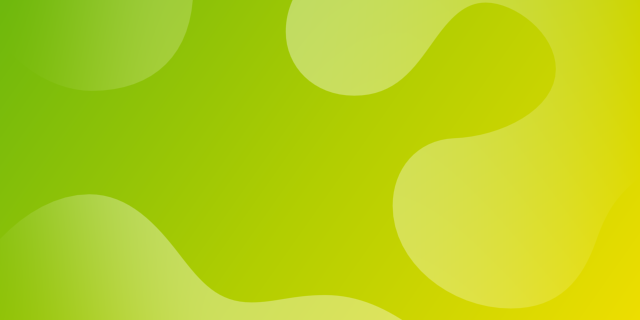
Reproduce this background procedurally as a WebGL 1 fragment shader.

```glsl
precision highp float;
// Soft wavy backdrop: a diagonal green-to-yellow gradient under three
// translucent white blobs. Each blob is outlined by chained cubic Bezier
// curves, giving a signed distance, and is faded by its own gradient.

uniform vec2 u_resolution;

const vec3 LEAF_GREEN = vec3(0.43, 0.72, 0.05);
const vec3 LIME = vec3(0.69, 0.805, 0.005);
const vec3 LEMON = vec3(0.93, 0.87, 0.0);
const int CURVE_STEPS = 16;

// Outline drawn so far: pen position, nearest distance, and the side
// of the outline (1.0 outside, -1.0 inside) by crossing parity.
struct Path {
  vec2 pen;
  float dist;
  float side;
};

Path startPath(vec2 start) {
  return Path(start, 10.0, 1.0);
}

vec2 bezier(vec2 a, vec2 b, vec2 c, vec2 d, float t) {
  float s = 1.0 - t;
  return s * s * s * a + 3.0 * s * t * (s * b + t * c) + t * t * t * d;
}

float segmentDistance(vec2 p, vec2 a, vec2 b) {
  vec2 edge = b - a;
  float h = clamp(dot(p - a, edge) / max(dot(edge, edge), 1e-8), 0.0, 1.0);
  return length(p - a - h * edge);
}

// Extends the path by a curve; outline ends lie beyond the canvas,
// so a ray cast to the left needs no closing edge.
void curveTo(inout Path path, vec2 p, vec2 c1, vec2 c2, vec2 end) {
  vec2 a = path.pen;
  for (int i = 1; i <= CURVE_STEPS; i++) {
    vec2 b = bezier(path.pen, c1, c2, end, float(i) / float(CURVE_STEPS));
    path.dist = min(path.dist, segmentDistance(p, a, b));
    if ((a.y > p.y) != (b.y > p.y)) {
      float crossing = a.x + (b.x - a.x) * (p.y - a.y) / (b.y - a.y);
      if (crossing < p.x) path.side = -path.side;
    }
    a = b;
  }
  path.pen = end;
}

float coverage(Path path, float pixel) {
  return 1.0 - smoothstep(-0.75 * pixel, 0.75 * pixel, path.dist * path.side);
}

// Blob in the upper left corner
float cornerBlob(vec2 p, float pixel) {
  Path path = startPath(vec2(0.604, 1.039));
  curveTo(path, p, vec2(0.604, 0.831), vec2(0.482, 0.716), vec2(0.286, 0.716));
  curveTo(path, p, vec2(0.156, 0.716), vec2(-0.026, 0.818), vec2(-0.078, 1.052));
  return coverage(path, pixel);
}

// Hill rising from the lower left edge
float hill(vec2 p, float pixel) {
  Path path = startPath(vec2(-0.156, -0.042));
  curveTo(path, p, vec2(-0.117, 0.167), vec2(0.078, 0.393), vec2(0.279, 0.393));
  curveTo(path, p, vec2(0.404, 0.393), vec2(0.490, 0.297), vec2(0.560, 0.206));
  curveTo(path, p, vec2(0.630, 0.115), vec2(0.682, 0.055), vec2(0.786, 0.055));
  curveTo(path, p, vec2(0.859, 0.055), vec2(0.917, 0.078), vec2(1.016, 0.078));
  curveTo(path, p, vec2(1.120, 0.078), vec2(1.211, 0.036), vec2(1.302, -0.031));
  return coverage(path, pixel);
}

// Winding wave on the right with two rounded lobes
float wave(vec2 p, float pixel) {
  Path path = startPath(vec2(0.943, 1.052));
  curveTo(path, p, vec2(0.909, 1.0), vec2(0.893, 0.953), vec2(0.893, 0.901));
  curveTo(path, p, vec2(0.893, 0.792), vec2(0.979, 0.701), vec2(1.107, 0.701));
  curveTo(path, p, vec2(1.237, 0.701), vec2(1.294, 0.786), vec2(1.354, 0.870));
  curveTo(path, p, vec2(1.406, 0.943), vec2(1.451, 0.992), vec2(1.518, 0.992));
  curveTo(path, p, vec2(1.609, 0.992), vec2(1.737, 0.896), vec2(1.737, 0.784));
  curveTo(path, p, vec2(1.737, 0.656), vec2(1.563, 0.573), vec2(1.419, 0.568));
  curveTo(path, p, vec2(1.302, 0.563), vec2(1.227, 0.471), vec2(1.227, 0.357));
  curveTo(path, p, vec2(1.227, 0.180), vec2(1.406, 0.036), vec2(1.596, 0.036));
  curveTo(path, p, vec2(1.750, 0.036), vec2(1.820, 0.128), vec2(1.862, 0.245));
  curveTo(path, p, vec2(1.901, 0.357), vec2(1.940, 0.414), vec2(2.083, 0.505));
  return coverage(path, pixel);
}

vec3 diagonalGradient(vec2 p) {
  float t = 0.37 * p.x + 0.26 * (1.0 - p.y);
  vec3 color = mix(LEAF_GREEN, LIME, clamp(2.0 * t, 0.0, 1.0));
  return mix(color, LEMON, clamp(2.0 * t - 1.0, 0.0, 1.0));
}

void main() {
  vec2 p = gl_FragCoord.xy / u_resolution.y;
  float pixel = 1.0 / u_resolution.y;

  // Opacity of each blob across the canvas
  float cornerFade = 0.2 * smoothstep(0.0, 0.55, p.x);
  float hillFade = 0.36 * smoothstep(-0.05, 0.7, p.x + 0.4 * p.y);
  float waveReach = clamp((p.x - 0.9) / 1.1, 0.0, 1.0);
  float waveFade = 0.37 * (1.0 - waveReach * waveReach);

  vec3 color = diagonalGradient(p);
  color = mix(color, vec3(1.0), cornerFade * cornerBlob(p, pixel));
  color = mix(color, vec3(1.0), hillFade * hill(p, pixel));
  color = mix(color, vec3(1.0), waveFade * wave(p, pixel));
  gl_FragColor = vec4(color, 1.0);
}
```
